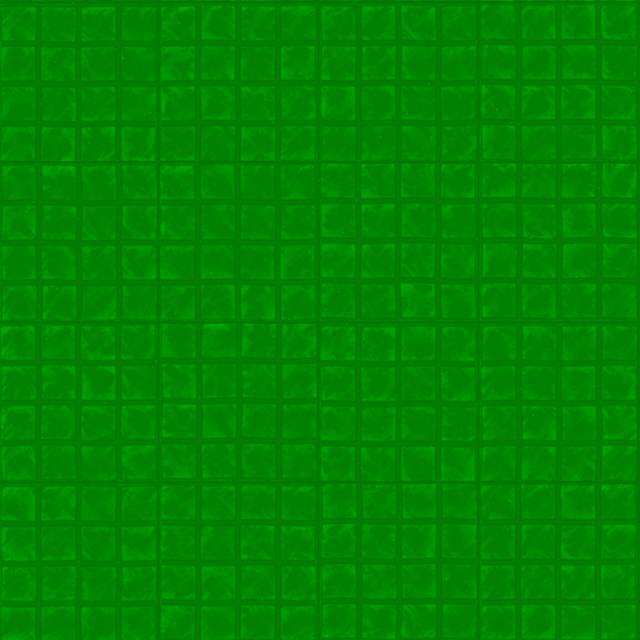
Write a Shadertoy shader that draws this texture.

```glsl
// Green paving: 4 x 4 slabs, each pressed into 4 x 4 square tiles with dark grooves.
// Each tile is a rounded box distance; a pale worn fringe fades inward from its sides,
// broken up by layered cellular noise and varied by hashes per slab, tile and side.

vec2 hash2(vec2 p) {
    vec3 q = fract(p.xyx * vec3(0.1031, 0.1030, 0.0973));
    q += dot(q, q.yzx + 33.33);
    return fract((q.xx + q.yz) * q.zy);
}

// Distance to the nearest scattered point
float cellular(vec2 p) {
    vec2 base = floor(p);
    float nearest = 2.0;
    for (int y = -1; y <= 1; y++)
    for (int x = -1; x <= 1; x++) {
        vec2 corner = base + vec2(x, y);
        nearest = min(nearest, length(corner + hash2(corner + 57.0) - p));
    }
    return nearest;
}

// Blotches from three octaves, bent by sines so the cells do not show
float blotches(vec2 p) {
    p += 0.12 * sin(p.yx * 5.3 + 1.7) + 0.05 * sin(p.yx * 14.1);
    return 0.5 * cellular(p * 2.3) + 0.3 * cellular(p * 6.1 + 9.0)
         + 0.2 * cellular(p * 15.0 + 4.0);
}

void mainImage(out vec4 fragColor, in vec2 fragCoord) {
    vec2 uv = fragCoord / iResolution.xy;
    float pixel = 16.0 / min(iResolution.x, iResolution.y);

    // Slab and tile coordinates, each slab laid slightly off the grid
    vec2 grid = uv * 16.0 + vec2(0.04, 0.06);
    vec2 slab = floor(grid / 4.0);
    vec2 inSlab = grid - slab * 4.0;
    vec2 shifted = inSlab + (hash2(slab + 3.0) - 0.5) * vec2(0.05, 0.09);
    shifted += 0.012 * sin(grid.yx * 2.7 + slab);
    vec2 tile = clamp(floor(shifted), 0.0, 3.0);
    vec2 local = shifted - tile;
    vec2 id = slab * 4.0 + tile;

    // Rounded tile, negative inside
    vec2 box = abs(local - 0.5) - 0.38;
    float edge = length(max(box, 0.0)) + min(max(box.x, box.y), 0.0) - 0.04;
    edge += 0.012 * (cellular(grid * 9.0) - 0.45);
    float inside = 1.0 - smoothstep(-0.02 - pixel, 0.01 + pixel, edge);

    // Fringe of wear: left, bottom, right, top, each of its own strength
    float blotch = smoothstep(0.25, 0.62, blotches(grid));
    vec4 depth = max(vec4(local, 1.0 - local) - 0.08, 0.0);
    vec4 strength = vec4(hash2(id + 11.0), hash2(id + 29.0));
    strength = 0.25 + 0.5 * strength + vec4(0.06, 0.0, 0.0, 0.1);
    strength.x += tile.x < 0.5 ? 0.2 : 0.0;
    strength.w += tile.y > 2.5 ? 0.2 : 0.0;
    vec4 fringe = strength * exp(-depth / mix(0.025, 0.16, blotch));
    vec4 rest = 1.0 - clamp(fringe, 0.0, 1.0);
    float wear = 1.0 - rest.x * rest.y * rest.z * rest.w;
    wear *= 0.55 + 0.6 * blotch;

    // Stray scuffs in some tiles
    float scuff = smoothstep(0.62, 0.85, blotches(grid * 1.3 + 31.0));
    wear += 0.3 * scuff * hash2(id + 47.0).x;

    // Groove with a darker lip along each tile
    float lip = exp(-pow((edge - 0.02) / 0.022, 2.0));
    float green = mix(0.492, 0.497 + 0.165 * wear, inside) - 0.03 * lip;

    // Thin seam and a faint pale rim between slabs
    vec2 toSeam = min(inSlab, 4.0 - inSlab);
    float seam = min(toSeam.x, toSeam.y);
    green -= 0.025 * (1.0 - smoothstep(0.008, 0.025 + pixel, seam));
    green += 0.05 * blotch * exp(-pow((seam - 0.05) / 0.02, 2.0));

    // Fine grain and rare bright specks
    vec2 grain = hash2(floor(uv * 400.0));
    green += (grain.x - 0.5) * (0.012 + 0.03 * wear * inside);
    float speck = cellular(grid * 2.0 + 80.0);
    float rare = step(0.8, hash2(floor(grid * 2.0) + 91.0).x);
    green += 0.1 * rare * (1.0 - smoothstep(0.02, 0.05 + pixel, speck));

    fragColor = vec4(0.0, green, 0.0, 1.0);
}
```
